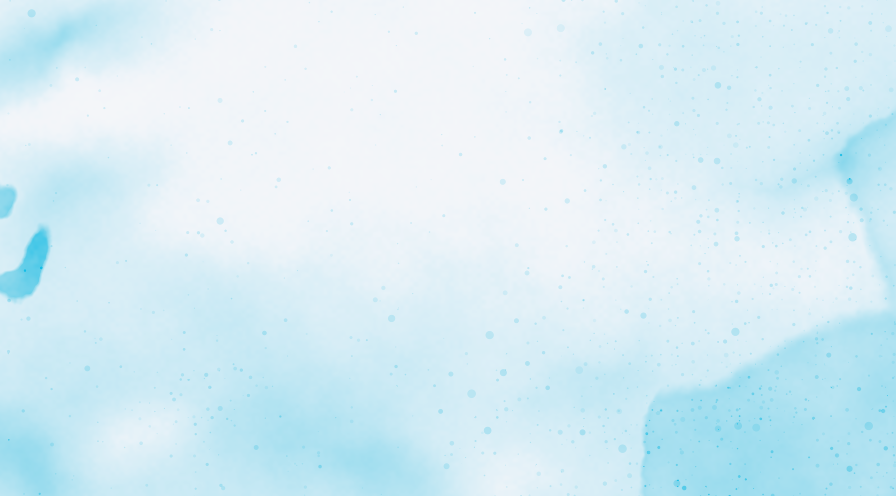
A WebGL 1 fragment shader for this background:

```glsl
precision highp float;
uniform vec2 u_resolution;

const vec3 PAPER = vec3(0.955, 0.963, 0.978);
const vec3 MIST = vec3(0.84, 0.93, 0.965);
const vec3 WASH = vec3(0.51, 0.835, 0.92);
const vec3 CYAN = vec3(0.08, 0.74, 0.90);

float hash(vec2 p) {
  return fract(sin(dot(p, vec2(127.1, 311.7))) * 43758.5453);
}

float noise(vec2 p) {
  vec2 i = floor(p), f = fract(p);
  f = f * f * (3.0 - 2.0 * f);
  return mix(mix(hash(i), hash(i + vec2(1.0, 0.0)), f.x),
             mix(hash(i + vec2(0.0, 1.0)), hash(i + 1.0), f.x), f.y);
}

float fbm(vec2 p) {
  float sum = 0.0, gain = 0.5;
  for (int i = 0; i < 5; i++) {
    sum += gain * noise(p);
    p = mat2(1.6, 1.2, -1.2, 1.6) * p + 7.3;
    gain *= 0.5;
  }
  return sum;
}

// Soft elliptical stain, tilted by a slope
float stain(vec2 p, vec2 center, vec2 radius, float slope) {
  vec2 q = p - center;
  q.y -= slope * q.x;
  q /= radius;
  return exp(-dot(q, q));
}

float segment(vec2 p, vec2 a, vec2 b) {
  vec2 ab = b - a;
  return length(p - a - ab * clamp(dot(p - a, ab) / dot(ab, ab), 0.0, 1.0));
}

// Dried wash: flat fill with pigment gathered along its rim
float driedWash(float depth, float soft, float fill, float rim, float width) {
  return smoothstep(-soft, soft, depth) * (fill + rim * exp(-max(depth, 0.0) / width));
}

float speckles(vec2 p, float scale, float amount, float pixel) {
  vec2 g = p * scale, cell = floor(g);
  vec2 center = 0.3 + 0.4 * vec2(hash(cell + 3.1), hash(cell + 8.7));
  float size = mix(0.05, 0.22, pow(hash(cell + 5.3), 2.0));
  float blur = pixel * scale;
  float dot1 = 1.0 - smoothstep(size - 0.5 * blur, size + 0.7 * blur, length(fract(g) - center));
  return dot1 * step(hash(cell + scale), amount) * mix(0.35, 1.0, hash(cell + 1.9));
}

float pigment(vec2 p, vec2 w) {
  // Broad gradients
  float t = 0.27 * (1.0 - smoothstep(0.08, 0.65, w.y));
  t += 0.13 * smoothstep(1.0, 1.55, w.x) * smoothstep(0.4, 0.75, w.y);
  t += 0.09 * (1.0 - smoothstep(0.0, 0.45, w.x));

  // Upper stains
  t += 0.36 * stain(w, vec2(0.10, 0.91), vec2(0.24, 0.075), 0.35);
  t += 0.18 * stain(w, vec2(0.13, 0.91), vec2(0.04, 0.05), 0.8);
  t += 0.10 * stain(w, vec2(1.36, 0.87), vec2(0.22, 0.15), 0.0);
  t -= 0.12 * stain(w, vec2(0.12, 0.77), vec2(0.2, 0.05), 0.25);

  // Left and lower stains
  t += 0.30 * stain(w, vec2(0.15, 0.59), vec2(0.15, 0.10), 0.3);
  t += 0.13 * stain(w, vec2(0.44, 0.40), vec2(0.16, 0.08), -0.3);
  t += 0.16 * stain(w, vec2(0.58, 0.14), vec2(0.28, 0.15), -0.2);
  t += 0.22 * stain(w, vec2(0.76, 0.03), vec2(0.12, 0.09), 0.0);
  t += 0.34 * stain(w, vec2(0.02, 0.06), vec2(0.11, 0.08), -0.3);
  t -= 0.24 * stain(w, vec2(0.29, 0.13), vec2(0.12, 0.08), 0.2);
  t -= 0.20 * stain(w, vec2(1.03, 0.05), vec2(0.18, 0.12), 0.0);
  t += 0.16 * stain(w, vec2(1.20, 0.22), vec2(0.16, 0.06), 0.1);

  // Right wash and its feathered branch
  float shore = 1.68 + 1.1 * max(w.y - 0.69, 0.0) + 0.08 * (1.0 - smoothstep(0.43, 0.69, w.y));
  t += driedWash(w.x - shore, 0.018, 0.17, 0.22, 0.025) * smoothstep(0.33, 0.43, w.y);
  float branch = segment(w, vec2(1.36, 0.57), vec2(1.69, 0.67));
  t += 0.20 * exp(-branch / 0.05) * smoothstep(1.25, 1.6, w.x);
  t += 0.14 * exp(-segment(w, vec2(1.68, 0.69), vec2(1.82, 0.82)) / 0.05);

  // Lower right wash
  float crest = 0.20 + 0.17 * smoothstep(1.3, 1.78, w.x) - 0.3 * (1.0 - smoothstep(1.22, 1.33, w.x));
  t += driedWash(crest - w.y, 0.025, 0.27, 0.14, 0.03);

  // Saturated blooms at the left edge
  float bloom = stain(w, vec2(0.055, 0.475), vec2(0.065, 0.06), 0.7)
              + stain(w, vec2(0.0, 0.615), vec2(0.05, 0.04), 0.0)
              + 0.6 * stain(w, vec2(0.0, 0.44), vec2(0.08, 0.025), 0.0)
              - 0.65 * stain(w, vec2(0.01, 0.53), vec2(0.05, 0.04), 0.4);
  t += 0.6 * smoothstep(0.42, 0.72, bloom + 0.3 * (fbm(p * 22.0) - 0.5));
  return t;
}

void main() {
  vec2 p = gl_FragCoord.xy / u_resolution.y;
  p.x *= 1.803 * u_resolution.y / u_resolution.x;
  vec2 drift = vec2(fbm(p * 7.0), fbm(p * 7.0 + 19.0)) - 0.48;
  float t = pigment(p, p + 0.11 * drift);

  // Mottling and paper grain
  t += (fbm(p * 9.0 + 4.0) - 0.48) * (0.08 + 0.35 * clamp(t, 0.0, 0.6));
  t += (noise(p * 110.0) - 0.5) * 0.035;

  // Scattered pigment flecks
  float amount = 0.03 + 0.18 * smoothstep(0.9, 1.5, p.x)
               + 0.18 * (1.0 - smoothstep(0.1, 0.4, p.y)) * smoothstep(0.35, 0.6, fbm(p * 4.0));
  for (int i = 0; i < 3; i++) {
    float scale = 26.0 + 19.0 * float(i);
    t += 0.32 * speckles(p + 0.37 * float(i), scale, amount, 1.0 / u_resolution.y);
  }

  vec3 color = mix(PAPER, MIST, smoothstep(-0.03, 0.22, t));
  color = mix(color, WASH, clamp((t - 0.2) / 0.6, 0.0, 1.0));
  color = mix(color, CYAN, smoothstep(0.72, 1.05, t));
  gl_FragColor = vec4(color, 1.0);
}
```
